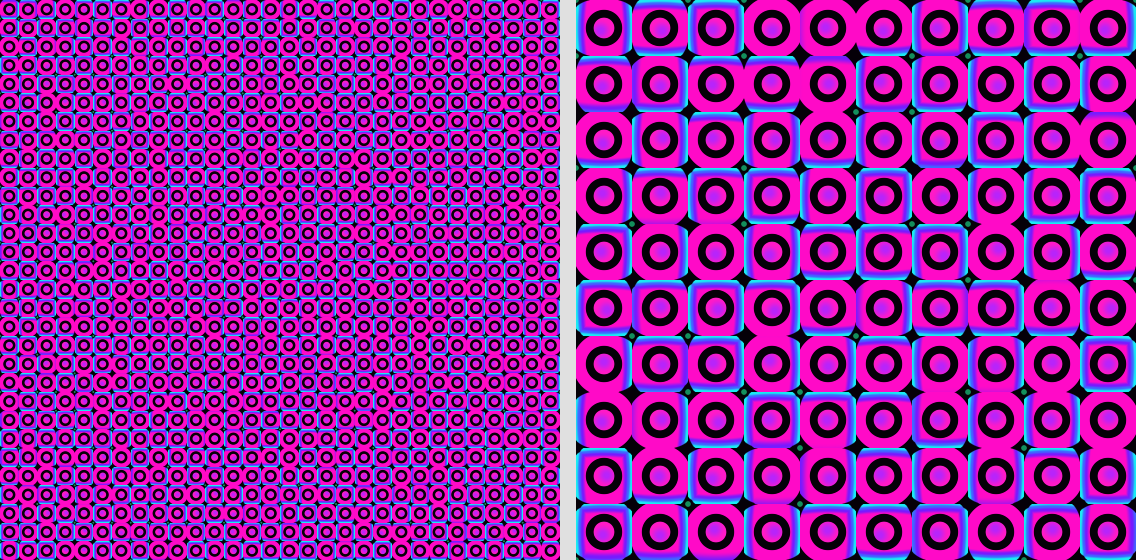
Left, the full canvas; right, a detail of the centre.
This pattern is drawn by a WebGL 1 fragment shader. Its source:

```glsl
precision highp float;
// Neon grid of 30 by 30 ringed dots, with cyan light along randomly chosen cell sides.
uniform vec2 u_resolution;

const float CELLS = 30.0;

// Sine-free hash that wraps with the grid.
float hash(vec2 cell, float seed) {
  vec3 p = fract(vec3(mod(cell, CELLS), seed).xyx * vec3(0.1031, 0.1030, 0.0973) + seed * 0.173);
  p += dot(p, p.yzx + 33.33);
  return fract((p.x + p.y) * p.z);
}

// Signed strength of the edge at the low side of a cell: its sign picks the lit neighbour.
float edgeLight(vec2 cell, float seed) {
  float v = hash(cell, seed) * 2.0 - 1.0;
  return sign(v) * smoothstep(0.0, 0.3, abs(v));
}

// Light that rises toward one side, a little stronger near its ends.
float sideGlow(float across, float along, float strength) {
  return max(strength, 0.0) * clamp((across - 0.3 + 0.15 * along * along) / 0.2, 0.0, 1.0);
}

vec3 neon(float t) {
  vec3 color = mix(vec3(1.0, 0.04, 0.78), vec3(0.47, 0.1, 1.0), smoothstep(0.1, 0.45, t));
  color = mix(color, vec3(0.25, 0.4, 1.0), smoothstep(0.45, 0.7, t));
  return mix(color, vec3(0.1, 0.92, 0.95), smoothstep(0.7, 0.95, t));
}

float disc(float dist, float radius, float aa) {
  return 1.0 - smoothstep(radius - aa, radius + aa, dist);
}

void main() {
  vec2 grid = gl_FragCoord.xy / u_resolution * CELLS;
  vec2 cell = floor(grid);
  vec2 p = fract(grid) - 0.5;
  float aa = 0.6 * CELLS / min(u_resolution.x, u_resolution.y);
  float dist = length(p);

  // Each shared edge lights only one of the two cells beside it.
  float glow = sideGlow(-p.x, p.y, edgeLight(cell, 1.0));
  glow = max(glow, sideGlow(p.x, p.y, -edgeLight(cell + vec2(1.0, 0.0), 1.0)));
  glow = max(glow, sideGlow(-p.y, p.x, edgeLight(cell, 2.0)));
  glow = max(glow, sideGlow(p.y, p.x, -edgeLight(cell + vec2(0.0, 1.0), 2.0)));

  // Outer ring, squarer where lit, leaving dark corners.
  vec3 dark = vec3(0.02, 0.0, 0.03);
  vec3 color = mix(dark, neon(glow), disc(dist, 0.56 + 0.06 * glow, aa));

  // Green sparks at some of the grid corners.
  vec2 corner = floor(grid + 0.5);
  float spark = disc(length(grid - corner), 0.05, aa) * step(0.65, hash(corner, 3.0));
  color = mix(color, vec3(0.1, 0.8, 0.5), 0.7 * spark);

  // Black hole and central dot with an off-centre violet sheen.
  color = mix(color, dark, disc(dist, 0.325, aa));
  vec2 shift = 0.14 * (vec2(hash(cell, 4.0), hash(cell, 5.0)) - 0.5);
  float sheen = 1.0 - smoothstep(0.02, 0.2, length(p - shift));
  vec3 dotColor = mix(vec3(1.0, 0.1, 0.78), vec3(0.72, 0.14, 0.98), sheen);
  color = mix(color, dotColor, disc(dist, 0.185, aa));

  gl_FragColor = vec4(color, 1.0);
}
```
